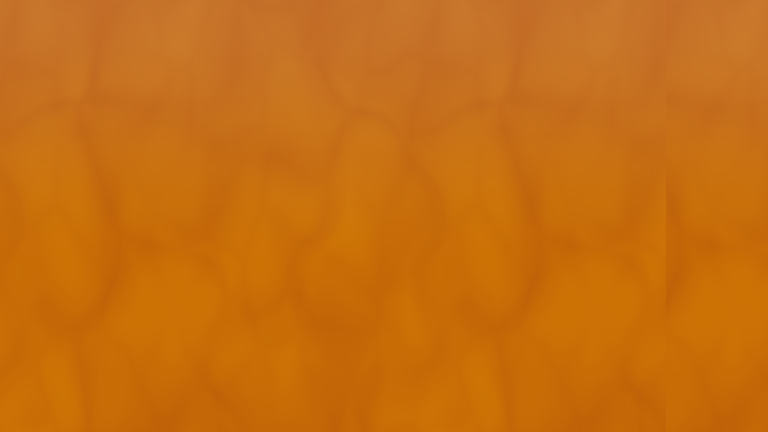
Reproduce this texture procedurally as a Shadertoy shader.

```glsl
const float PERIOD = 4.0;      // cells before the pattern repeats sideways
const float SEAM = 0.868;      // position of the vertical cut, in widths
const float SEAM_SHIFT = 0.65; // sideways jump at the cut, in heights

vec2 hash2(vec2 cell, float seed) {
    vec3 q = fract(vec3(cell.xyx + seed) * vec3(0.1031, 0.1030, 0.0973));
    q += dot(q, q.yzx + 33.33);
    return fract((q.xx + q.yz) * q.zy);
}

vec2 wrapCell(vec2 cell, float period) {
    return vec2(mod(cell.x, period), cell.y + 20.0);
}

float valueNoise(vec2 p, float period, float seed) {
    vec2 cell = floor(p);
    vec2 f = fract(p);
    f = f * f * f * (f * (f * 6.0 - 15.0) + 10.0);
    float a = hash2(wrapCell(cell, period), seed).x;
    float b = hash2(wrapCell(cell + vec2(1, 0), period), seed).x;
    float c = hash2(wrapCell(cell + vec2(0, 1), period), seed).x;
    float d = hash2(wrapCell(cell + vec2(1, 1), period), seed).x;
    return mix(mix(a, b, f.x), mix(c, d, f.x), f.y);
}

// Soft pillows: 0 in the creases between cells, near 1 inside them
float pillows(vec2 p, float period, float seed, float sharpness) {
    vec2 cell = floor(p);
    float nearest = 9.0;
    float second = 9.0;
    for (int y = -2; y <= 2; y++) {
        for (int x = -2; x <= 2; x++) {
            vec2 id = cell + vec2(x, y);
            vec2 offset = id + 0.1 + 0.8 * hash2(wrapCell(id, period), seed) - p;
            float d = dot(offset, offset);
            second = min(second, max(nearest, d));
            nearest = min(nearest, d);
        }
    }
    float gap = second - nearest;
    return 1.0 - exp(-sharpness * gap * gap / (0.12 + gap));
}

// Amber tone, with a pale haze towards the top
vec3 amber(float light, float haze) {
    vec3 low = mix(vec3(0.735, 0.365, 0.035), vec3(0.82, 0.473, 0.015), light);
    vec3 high = mix(vec3(0.745, 0.395, 0.145), vec3(0.805, 0.50, 0.185), light);
    return mix(low, high, haze);
}

void mainImage(out vec4 fragColor, in vec2 fragCoord) {
    vec2 uv = fragCoord / iResolution.xy;
    vec2 p = fragCoord / iResolution.y;

    // Cut and shift the repeating pattern
    float pixel = 1.0 / iResolution.x;
    p.x += SEAM_SHIFT * step(SEAM, uv.x + 0.5 * pixel);

    // Upright cells with wavy outlines
    vec2 grid = p * vec2(4.1, 2.9);
    vec2 warp = vec2(valueNoise(grid * 2.0, PERIOD * 2.0, 3.0),
                     valueNoise(grid * 2.0, PERIOD * 2.0, 8.0)) - 0.5;
    float large = pillows(grid + 0.35 * warp, PERIOD, 14.0, 2.6);
    float small = pillows(grid * vec2(2.0, 1.6) + 0.5 * warp, PERIOD * 2.0, 27.0, 2.2);

    // Broad mottling and faint upright streaks
    float mottle = valueNoise(grid * vec2(1.0, 1.3), PERIOD, 41.0);
    float streaks = valueNoise(grid * vec2(3.0, 0.7), PERIOD * 3.0, 55.0);

    float light = 0.05 + 0.44 * large + 0.18 * small + 0.30 * mottle + 0.14 * streaks;
    float haze = smoothstep(0.38, 1.02, uv.y + 0.08 * (mottle - 0.5));
    fragColor = vec4(amber(clamp(light, 0.0, 1.0), haze), 1.0);
}
```
